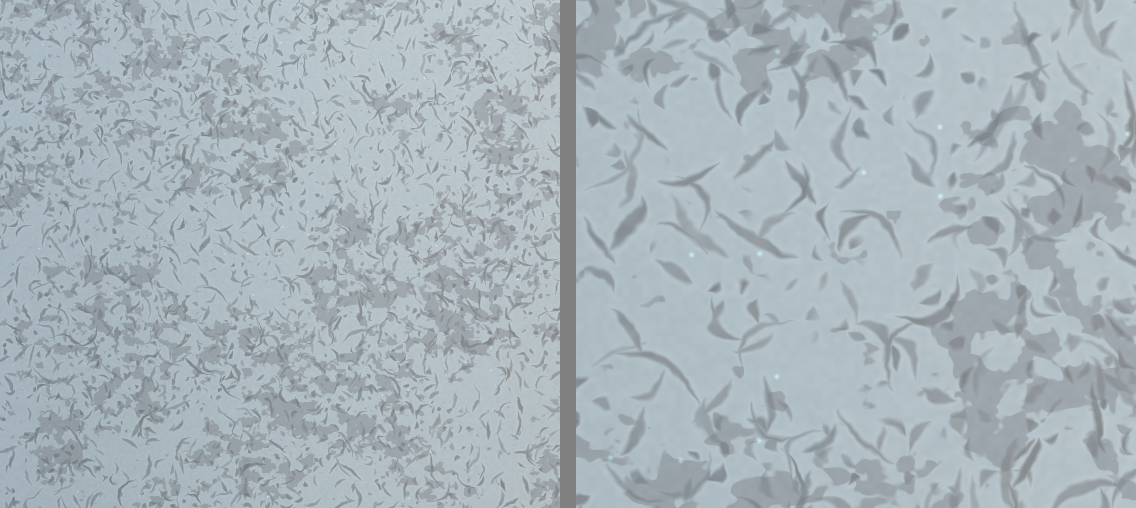
Left: the whole. Right: its middle third, enlarged.
This texture is drawn by a Shadertoy shader. Its source:

```glsl
// Pale blue-grey wallpaper with crooked grey strokes, flecks and mottled patches.
#define PAPER vec3(0.700, 0.752, 0.777)
#define INK_COOL vec3(0.445, 0.480, 0.515)
#define INK_WARM vec3(0.495, 0.485, 0.480)
#define PATCH_TINT vec3(0.590, 0.620, 0.645)
#define STROKE_CELLS 19.0
#define FLECK_CELLS 44.0
#define SOFTNESS 0.0017
#define WOBBLE 0.011
#define GRAIN 0.022
#define GLINT_CELLS 75.0

float hash(vec2 p) {
    return fract(sin(dot(p, vec2(127.1, 311.7))) * 43758.5453);
}

float noise(vec2 p) {
    vec2 cell = floor(p), f = fract(p);
    f = f * f * (3.0 - 2.0 * f);
    return mix(mix(hash(cell), hash(cell + vec2(1, 0)), f.x),
               mix(hash(cell + vec2(0, 1)), hash(cell + vec2(1, 1)), f.x), f.y);
}

float fbm(vec2 p) {
    return 0.55 * noise(p) + 0.3 * noise(p * 2.1 + 7.3) + 0.15 * noise(p * 4.3 + 2.9);
}

float edgeWidth() {
    return max(SOFTNESS, 0.7 / iResolution.y);
}

// Scattered bent, tapered marks: x = ink amount, y = pale rim around it.
// Half length and half width are in cells, density is the share of filled cells.
vec2 marks(vec2 uv, float cells, float halfLength, float halfWidth, float density, float seed) {
    vec2 p = uv * cells, home = floor(p), result = vec2(0.0);
    float soft = edgeWidth();
    for (int j = -1; j <= 1; j++)
    for (int i = -1; i <= 1; i++) {
        vec2 cell = home + vec2(i, j), key = cell + seed;
        if (hash(key + 3.1) > density) continue;
        vec2 centre = cell + 0.1 + 0.8 * vec2(hash(key), hash(key + 17.7));
        float angle = 1.57 + (hash(key + 5.3) - 0.5) * 2.5;
        vec2 along = vec2(cos(angle), sin(angle));
        vec2 q = p - centre;
        q = vec2(dot(q, along), dot(q, vec2(-along.y, along.x)));
        float reach = halfLength * (0.5 + 0.7 * hash(key + 9.9));
        q.y -= (hash(key + 21.3) - 0.5) * 1.3 * q.x * q.x / reach;
        float t = q.x / reach;
        float width = halfWidth * (0.55 + 0.9 * hash(key + 13.1)) * (1.0 - t * t);
        float d = max(abs(q.y) - width, abs(q.x) - reach) / cells;
        float strength = 0.5 + 0.5 * hash(key + 31.7);
        float ink = (1.0 - smoothstep(-soft, soft, d)) * strength;
        float rim = smoothstep(0.0, 0.002, d) * (1.0 - smoothstep(0.002, 0.006, d));
        result = max(result, vec2(ink, rim * strength));
    }
    return result;
}

// Ragged mottling, thick where the cluster noise is high
float mottling(vec2 uv, float cluster) {
    float n = fbm(uv * vec2(52.0, 64.0) + 11.0);
    float threshold = mix(0.78, 0.48, smoothstep(0.35, 0.72, cluster));
    return smoothstep(threshold - 0.035, threshold + 0.035, n);
}

// Rare bright pinpoints
float glints(vec2 uv) {
    vec2 p = uv * GLINT_CELLS, cell = floor(p);
    vec2 centre = 0.25 + 0.5 * vec2(hash(cell + 41.0), hash(cell + 57.0));
    float d = length(fract(p) - centre) / GLINT_CELLS;
    return step(0.985, hash(cell + 73.0)) * (1.0 - smoothstep(0.0, 0.0028, d));
}

void mainImage(out vec4 fragColor, in vec2 fragCoord) {
    vec2 uv = fragCoord / iResolution.y;
    vec2 screen = fragCoord / iResolution.xy;

    // Crooked outlines
    vec2 warp = vec2(fbm(uv * 48.0), fbm(uv * 48.0 + 31.0)) - 0.5;
    vec2 bent = uv + warp * WOBBLE;
    float cluster = fbm(uv * 9.0 + 4.0);

    // Long strokes, shorter strokes and crumbs
    vec2 longMarks = marks(bent, STROKE_CELLS, 0.52, 0.050, 0.85, 0.0);
    vec2 midMarks = marks(bent + 0.37, STROKE_CELLS * 1.45, 0.46, 0.075, 0.72, 50.0);
    float crumbShare = mix(0.35, 0.95, smoothstep(0.3, 0.65, cluster));
    vec2 crumbs = marks(bent + 0.71, FLECK_CELLS, 0.34, 0.13, 0.85, 90.0);
    crumbs *= smoothstep(0.0, 0.15, crumbShare - noise(uv * 30.0 + 8.0));
    vec2 all = max(max(longMarks, midMarks), crumbs);
    float ink = all.x * mix(0.65, 1.0, noise(uv * 70.0));

    // Paper, patches and ink
    vec3 inkColor = mix(INK_COOL, INK_WARM, noise(uv * 14.0) * (0.35 + 0.65 * screen.x));
    vec3 color = PAPER + 0.018 * all.y * (1.0 - ink);
    color = mix(color, PATCH_TINT, 0.8 * mottling(bent, cluster));
    color = mix(color, inkColor, 0.88 * ink);

    // Light falls from the upper right, cooler on the left
    float light = 0.925 + 0.065 * smoothstep(0.0, 0.75, screen.x) + 0.055 * screen.y;
    color *= light * mix(vec3(0.985, 1.0, 1.015), vec3(1.01, 1.0, 0.99), screen.x);

    // Fine grain and glints
    color += GRAIN * (noise(uv * 230.0) - 0.5);
    color += glints(uv) * vec3(0.08, 0.17, 0.18);
    fragColor = vec4(color, 1.0);
}
```
